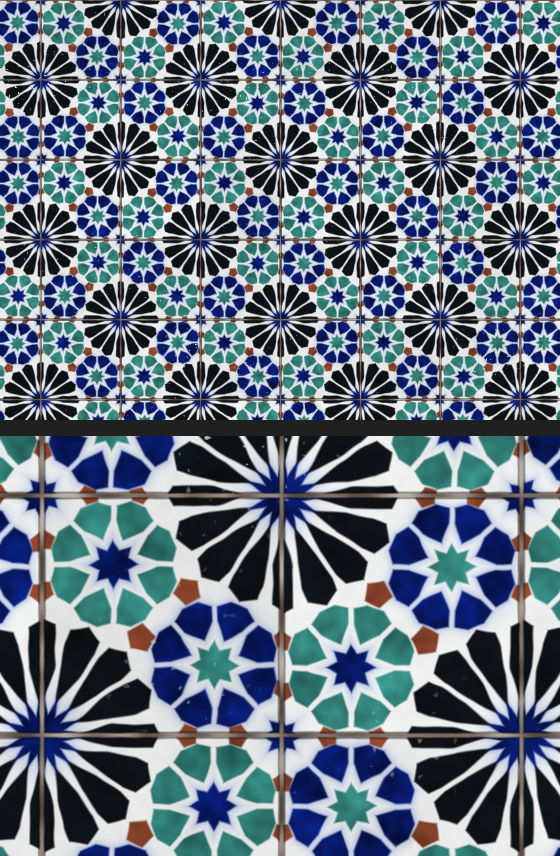
Top: the whole. Bottom: its middle third, enlarged.
Give the GLSL for this pattern, as a Shadertoy shader.

```glsl
// Glazed wall tiles: sixteen-petal black stars on alternate tile corners, two
// eight-petal rosettes in each tile and small rust pentagons between them.
// Each tile is folded to one motif, then painted with polygon distances.

const vec3 BLACK = vec3(.055, .07, .085);
const vec3 BLUE = vec3(.03, .095, .38);
const vec3 TEAL = vec3(.19, .49, .46);
const vec3 RUST = vec3(.51, .25, .16);

float hash(vec2 p) {
    p = fract(p * vec2(.1031, .1137) + 7.3);
    p += dot(p, p.yx + 33.3);
    return fract((p.x + p.y) * p.x * 17.3);
}

vec2 gradientAt(vec2 cell) {
    float a = 6.2832 * hash(cell);
    return vec2(cos(a), sin(a));
}

float gradientNoise(vec2 p) {
    vec2 i = floor(p), f = p - i, u = f * f * f * (f * (f * 6. - 15.) + 10.), e = vec2(1, 0);
    float low = mix(dot(gradientAt(i), f), dot(gradientAt(i + e), f - e), u.x);
    float high = mix(dot(gradientAt(i + e.yx), f - e.yx), dot(gradientAt(i + 1.), f - 1.), u.x);
    return mix(low, high, u.y);
}

// Folds the plane into one of n wedges: x runs along its axis, y is the side offset
vec2 wedge(vec2 p, float n, float turn) {
    float s = 6.2832 / n;
    float a = mod(atan(p.y, p.x) - turn + .5 * s, s) - .5 * s;
    return length(p) * vec2(cos(a), abs(sin(a)));
}

float starShape(vec2 p, float n, float turn, float tip, float notch) {
    vec2 q = wedge(p, n, turn);
    vec2 edge = notch * vec2(cos(3.1416 / n), sin(3.1416 / n)) - vec2(tip, 0);
    return dot(q - vec2(tip, 0), normalize(vec2(edge.y, -edge.x)));
}

float pentagon(vec2 p, float turn, float r) {
    return wedge(p, 5., turn).x - r;
}

float rosettePetal(vec2 p) {
    vec2 q = wedge(p, 8., .3927);
    float inner = dot(q - vec2(.108, 0), vec2(-.67, .74));
    float side = dot(q, vec2(-.383, .924)) + .012;
    float outer = max(q.x - .268, dot(q, vec2(.8, .6)) - .236);
    return max(max(inner, side), outer);
}

float starPetal(vec2 p) {
    vec2 q = wedge(p, 16., 0.);
    float inner = dot(q - vec2(.135, 0), vec2(-.3, .954));
    float side = max(dot(q, vec2(-.195, .981)) + .011, q.y - .066);
    float outer = dot(q - vec2(.485, 0), vec2(.86, .51));
    return max(max(inner, side), outer);
}

void mainImage(out vec4 fragColor, in vec2 fragCoord) {
    // Seven tiles across, a little over five down
    vec2 g = fragCoord / iResolution.y * 5.2555 - vec2(.511, .2555);
    float soft = .004 + 5.2555 / iResolution.y * .6;
    vec2 id = floor(g), cell = g - id;

    // Uneven setting of the tiles and a hand-painted wobble
    vec2 f = cell + (vec2(hash(id), hash(id + 31.)) - .5) * .02;
    f += .008 * vec2(gradientNoise(g * 9.), gradientNoise(g * 9. + 40.));

    // Mirror alternate tiles, then fold about the centre and the diagonal
    bool upper = f.y > (mod(id.x + id.y, 2.) < .5 ? f.x : 1. - f.x);
    if (mod(id.x + id.y, 2.) > .5) {
        f.x = 1. - f.x;
        upper = f.y > f.x;
    }
    if (f.x + f.y > 1.) f = 1. - f;
    vec2 h = vec2(max(f.x, f.y), min(f.x, f.y));

    // Rosette colours alternate by column, apart from two turned tiles
    bool teal = upper == (mod(id.x, 2.) < .5);
    if (id == vec2(-1, 3) || id == vec2(6, 0)) teal = !teal;

    // Motif distances
    vec2 c = h - vec2(.71, .29);
    float petal = rosettePetal(c);
    float core = starShape(c, 8., 0., .1, .063);
    float ray = starPetal(h);
    if (abs(atan(h.y, h.x)) < .196) ray = max(ray, abs(h.y) - .046);
    float hub = min(starShape(h, 16., 0., .158, .088), starShape(h - vec2(1, 0), 8., 0., .08, .052));
    vec2 diagonal = vec2(h.x + h.y, h.x - h.y) * .7071 - vec2(.568, 0);
    float rust = pentagon(diagonal, 0., .05);
    rust = min(rust, pentagon(h - vec2(.6, 0), 0., .036));
    rust = min(rust, pentagon(h - vec2(.81, 0), 3.1416, .036));

    // Glaze pooling, with blue bleeding into the white
    float pool = gradientNoise(g * 6.) + .6 * gradientNoise(g * 17.);
    vec3 blue = BLUE * (1. + .6 * pool), green = TEAL * (1. + .35 * pool);
    vec3 white = vec3(.925, .93, .925) + .03 * pool;
    float blueEdge = max(min(teal ? core : petal, hub), 0.);
    vec3 col = mix(white, vec3(.5, .6, .83), .55 * exp(-blueEdge * 65.));

    col = mix(col, RUST * (1. + .3 * pool), smoothstep(soft, -soft, rust));
    col = mix(col, BLACK * (1. + .3 * pool), smoothstep(soft, -soft, ray));
    col = mix(col, blue, smoothstep(soft, -soft, hub));
    col = mix(col, teal ? green : blue, smoothstep(soft, -soft, petal));
    col = mix(col, teal ? blue : green, smoothstep(soft, -soft, core));

    // Chipped specks gather in worn patches
    float worn = smoothstep(-.1, .5, gradientNoise(g * .9 + 12.));
    col = mix(col, white * .95, worn * smoothstep(.4, .54, gradientNoise(g * 27.)));
    col *= .96 + .06 * hash(id + 9.);

    // Grout: a pale joint with dirty edges
    vec2 toEdge = min(cell, 1. - cell);
    float joint = min(toEdge.x, toEdge.y) + .003 * gradientNoise(g * 14.);
    vec3 grout = mix(vec3(.33, .27, .24), vec3(.74, .69, .64), smoothstep(-.35, .45, gradientNoise(g * 5. + 70.)));
    col = mix(col, col * .55, smoothstep(.02, .011, joint));
    col = mix(col, grout, smoothstep(.009 + soft, .009 - soft, joint));
    fragColor = vec4(clamp(col, 0., 1.), 1);
}
```
